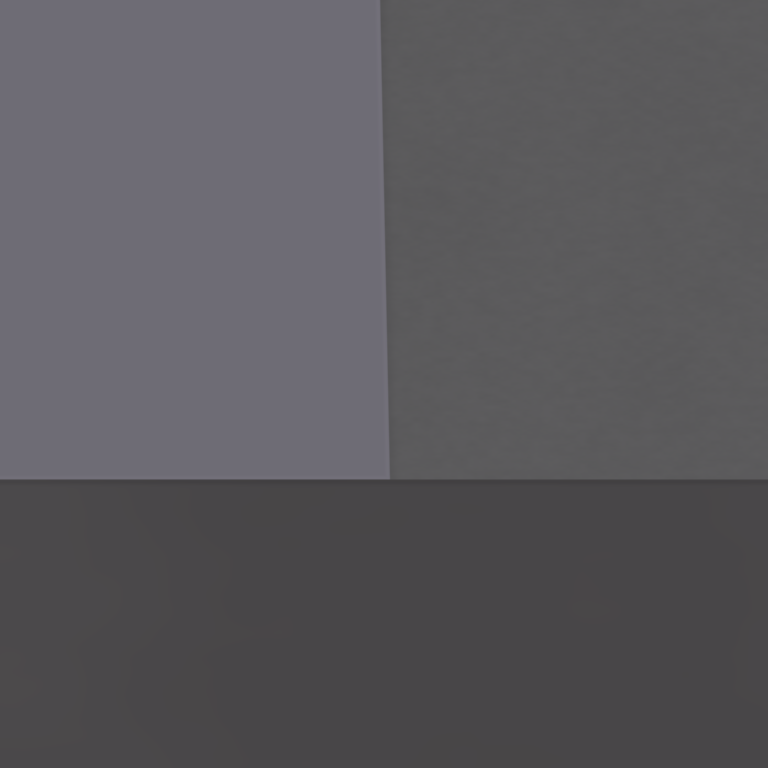
Reproduce this background procedurally as a WebGL 2 fragment shader.

```glsl
#version 300 es
precision highp float;
// Draws a smooth violet-grey panel beside a grained grey panel, above a dark floor.

uniform vec2 u_resolution;
out vec4 fragColor;

const vec3 PANEL_COLOR = vec3(0.431, 0.422, 0.459);
const vec3 GRAIN_COLOR = vec3(0.357, 0.354, 0.360);
const vec3 FLOOR_COLOR = vec3(0.282, 0.274, 0.281);
const float FLOOR_TOP = 0.3757;

float hash(vec2 p) {
    vec3 q = fract(vec3(p.xyx) * 0.1031);
    q += dot(q, q.yzx + 33.33);
    return fract((q.x + q.y) * q.z);
}

// Smooth value noise in the range 0 to 1
float valueNoise(vec2 p) {
    vec2 cell = floor(p);
    vec2 f = fract(p);
    f = f * f * (3.0 - 2.0 * f);
    float low = mix(hash(cell), hash(cell + vec2(1.0, 0.0)), f.x);
    float high = mix(hash(cell + vec2(0.0, 1.0)), hash(cell + 1.0), f.x);
    return mix(low, high, f.y);
}

float layeredNoise(vec2 p) {
    float sum = 0.0;
    float weight = 0.5;
    for (int i = 0; i < 3; i++) {
        sum += weight * valueNoise(p);
        p = p * 2.03 + 17.0;
        weight *= 0.5;
    }
    return sum / 0.875;
}

// Soft line centred on a signed distance of zero
float softLine(float dist, float width) {
    return exp(-dist * dist / (width * width));
}

vec3 grainedPanel(vec2 uv, float edgeDist) {
    float grain = layeredNoise(uv * vec2(70.0, 130.0)) - 0.5;
    float mottling = layeredNoise(uv * 7.0) - 0.5;
    vec3 color = GRAIN_COLOR + 0.016 * grain + 0.012 * mottling;
    return color - 0.018 * softLine(edgeDist, 0.008);
}

vec3 smoothPanel(float edgeDist, float floorDist) {
    float rim = softLine(edgeDist + 0.003, 0.003);
    float base = softLine(floorDist - 0.002, 0.003);
    return PANEL_COLOR + 0.016 * max(rim, base);
}

vec3 darkFloor(vec2 uv, float floorDist) {
    float mottling = layeredNoise(uv * vec2(5.0, 9.0)) - 0.5;
    float sides = smoothstep(0.25, 0.6, abs(uv.x - 0.62));
    vec3 color = FLOOR_COLOR + 0.008 * mottling + 0.012 * sides;
    return color - 0.025 * softLine(floorDist + 0.003, 0.004);
}

void main() {
    vec2 uv = gl_FragCoord.xy / u_resolution;
    float blur = max(0.0013, 0.75 / u_resolution.y);

    // The divider leans slightly to the left as it rises
    float dividerX = mix(0.5078, 0.4950, (uv.y - FLOOR_TOP) / (1.0 - FLOOR_TOP));
    float edgeDist = uv.x - dividerX;
    float floorDist = uv.y - FLOOR_TOP;

    vec3 wall = mix(smoothPanel(edgeDist, floorDist), grainedPanel(uv, edgeDist),
                    smoothstep(-blur, blur, edgeDist));
    vec3 color = mix(darkFloor(uv, floorDist), wall,
                     smoothstep(-blur, blur, floorDist));
    fragColor = vec4(color, 1.0);
}
```
